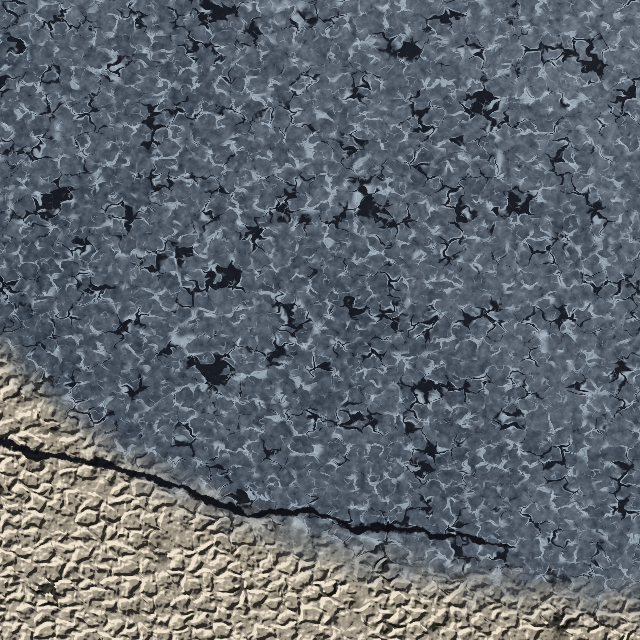
This texture is drawn by a WebGL 2 fragment shader. Its source:

```glsl
#version 300 es
precision highp float;

uniform vec2 u_resolution;
out vec4 fragColor;

const vec2 STONE_DENSITY = vec2(33.0, 40.0);
const vec2 TO_LIGHT = vec2(-0.0022, 0.0036);
const float CRACK_WIDTH = 0.0055;
const float SHADOW_SOFTNESS = 0.055;

const vec3 HOLE = vec3(0.06, 0.07, 0.10);
const vec3 SLATE_DARK = vec3(0.17, 0.205, 0.255);
const vec3 SLATE_LIGHT = vec3(0.44, 0.485, 0.53);
const vec3 RIM = vec3(0.69, 0.75, 0.80);
const vec3 SUN_DARK = vec3(0.17, 0.155, 0.14);
const vec3 SUN_MID = vec3(0.63, 0.595, 0.53);
const vec3 SUN_LIGHT = vec3(0.93, 0.89, 0.81);

const int CRACK_POINTS = 10;
const vec2 CRACK[CRACK_POINTS] = vec2[](
    vec2(-0.01, 0.31), vec2(0.06, 0.29), vec2(0.17, 0.277), vec2(0.26, 0.245),
    vec2(0.32, 0.219), vec2(0.38, 0.199), vec2(0.48, 0.199), vec2(0.56, 0.173),
    vec2(0.65, 0.171), vec2(0.81, 0.147));

// Large cavities: centre and radius
const int PITS = 14;
const vec3 PIT[PITS] = vec3[](
    vec3(0.70, 0.975, 0.030), vec3(0.08, 0.68, 0.032), vec3(0.36, 0.565, 0.036),
    vec3(0.55, 0.52, 0.024), vec3(0.81, 0.68, 0.035), vec3(0.715, 0.77, 0.024),
    vec3(0.75, 0.84, 0.030), vec3(0.585, 0.67, 0.024), vec3(0.375, 0.222, 0.022),
    vec3(0.33, 0.42, 0.035), vec3(0.02, 0.925, 0.026), vec3(0.34, 0.98, 0.035),
    vec3(0.93, 0.885, 0.024), vec3(0.29, 0.60, 0.020));

vec2 hash2(vec2 p) {
    vec3 q = fract(p.xyx * vec3(0.1031, 0.1030, 0.0973));
    q += dot(q, q.yzx + 33.33);
    return fract((q.xx + q.yz) * q.zy);
}

float cornerSlope(vec2 cell, vec2 offset) {
    float a = 6.2832 * hash2(cell).x;
    return dot(vec2(cos(a), sin(a)), offset);
}

float gradientNoise(vec2 p) {
    vec2 i = floor(p), f = fract(p), e = vec2(1.0, 0.0);
    vec2 u = f * f * f * (f * (f * 6.0 - 15.0) + 10.0);
    float low = mix(cornerSlope(i, f), cornerSlope(i + e, f - e), u.x);
    float high = mix(cornerSlope(i + e.yx, f - e.yx), cornerSlope(i + 1.0, f - 1.0), u.x);
    return mix(low, high, u.y);
}

float fbm(vec2 p) {
    float sum = 0.0, amp = 1.0;
    for (int i = 0; i < 3; i++) {
        sum += amp * gradientNoise(p);
        p = mat2(1.6, 1.2, -1.2, 1.6) * p + 7.3;
        amp *= 0.6;
    }
    return sum;
}

// Warped cells: x is the gap to the nearest joint, y a value per stone
vec2 stones(vec2 p) {
    p += 0.45 * vec2(gradientNoise(p * 1.5), gradientNoise(p * 1.5 + 41.7));
    p += 0.16 * vec2(gradientNoise(p * 4.1 + 9.0), gradientNoise(p * 4.1 + 73.0));
    vec2 base = floor(p);
    float nearest = 9.0, second = 9.0, tone = 0.0;
    for (int y = -1; y <= 1; y++)
    for (int x = -1; x <= 1; x++) {
        vec2 cell = base + vec2(x, y);
        vec2 rnd = hash2(cell + 17.0);
        float d = length(cell + rnd - p);
        if (d < nearest) { second = nearest; nearest = d; tone = rnd.y; }
        else second = min(second, d);
    }
    return vec2(second - nearest, tone);
}

float relief(vec2 uv) {
    return smoothstep(0.0, 0.55, stones(uv * STONE_DENSITY).x) + 0.55 * fbm(uv * 55.0);
}

float crackDistance(vec2 p) {
    float best = 1.0;
    for (int i = 0; i < CRACK_POINTS - 1; i++) {
        vec2 a = p - CRACK[i], b = CRACK[i + 1] - CRACK[i];
        best = min(best, length(a - b * clamp(dot(a, b) / dot(b, b), 0.0, 1.0)));
    }
    return best;
}

void main() {
    vec2 uv = gl_FragCoord.xy / u_resolution;
    float px = 1.0 / min(u_resolution.x, u_resolution.y);
    float grain = fbm(uv * 75.0);
    vec2 wobble = vec2(gradientNoise(uv * 24.0), gradientNoise(uv * 24.0 + 55.0));

    // Cavities widen the joints between stones
    float pit = 0.0;
    for (int i = 0; i < PITS; i++) {
        float d = length((uv + 0.022 * wobble - PIT[i].xy) * vec2(0.85, 1.2));
        pit = max(pit, 1.0 - smoothstep(0.25, 1.0, d / PIT[i].z));
    }
    float joint = -0.03 + 0.55 * max(gradientNoise(uv * 19.0 + 3.0), 0.0) + 0.5 * pit;

    // Shaded stones with broken pale rims
    vec2 coarse = stones(uv * STONE_DENSITY);
    vec2 fine = stones(uv * STONE_DENSITY * 1.9 + 31.0);
    float aa = px * STONE_DENSITY.y;
    float hole = 1.0 - smoothstep(joint - aa, joint + aa, coarse.x + 0.08 * grain);
    float broken = smoothstep(-0.12, 0.28, gradientNoise(uv * 42.0 + 12.0));
    float rim = broken * (1.0 - smoothstep(0.03, 0.07 + aa, abs(coarse.x - max(joint, 0.0) - 0.07)));
    float fineRim = smoothstep(0.0, 0.35, gradientNoise(uv * 60.0 + 80.0))
                  * (1.0 - smoothstep(0.02, 0.10 + aa, fine.x));
    float region = 0.17 * (uv.x + uv.y - 1.0) + 0.16 * gradientNoise(uv * 5.0);
    float tone = 0.49 + region + 0.42 * grain + 0.22 * (coarse.y - 0.5) + 0.16 * (fine.y - 0.5);
    vec3 shade = mix(SLATE_DARK, SLATE_LIGHT, clamp(tone, -0.2, 1.3));
    shade = mix(shade, HOLE, 0.85 * hole);
    shade = mix(shade, RIM, clamp(0.75 * rim + 0.5 * fineRim, 0.0, 0.9));

    // Sunlit stones shaded by their slope
    float slope = relief(uv) - relief(uv + TO_LIGHT);
    float glow = 0.52 + 1.15 * slope + 0.22 * grain + 0.16 * (coarse.y - 0.5);
    vec3 sun = mix(SUN_DARK, SUN_MID, smoothstep(-0.05, 0.5, glow));
    sun = mix(sun, SUN_LIGHT, smoothstep(0.52, 1.05, glow));
    sun *= 1.0 - 0.65 * hole * smoothstep(0.05, 0.25, joint);

    // Soft curved edge of the cast shadow
    float edge = 0.04 + 0.43 * exp(-2.5 * uv.x) + 0.025 * wobble.x;
    float lit = 1.0 - smoothstep(-SHADOW_SOFTNESS, SHADOW_SOFTNESS, uv.y - edge + 0.02);
    vec3 color = mix(shade, sun, lit);

    // Ragged crack with a pale lower lip
    vec2 ragged = uv + 0.012 * wobble + 0.004 * grain;
    float crack = crackDistance(ragged);
    float width = CRACK_WIDTH * mix(1.1, 0.5, uv.x) * (1.0 + 1.3 * gradientNoise(uv * 30.0));
    float lip = 1.0 - smoothstep(0.0, 0.006, abs(crackDistance(ragged + vec2(0.0, 0.009)) - 0.002));
    color = mix(color, mix(RIM, SUN_LIGHT, lit), 0.4 * lip * broken);
    color = mix(color, HOLE * 0.7, 0.93 * (1.0 - smoothstep(width - px, width + px, crack)));

    fragColor = vec4(clamp(color, 0.0, 1.0), 1.0);
}
```
